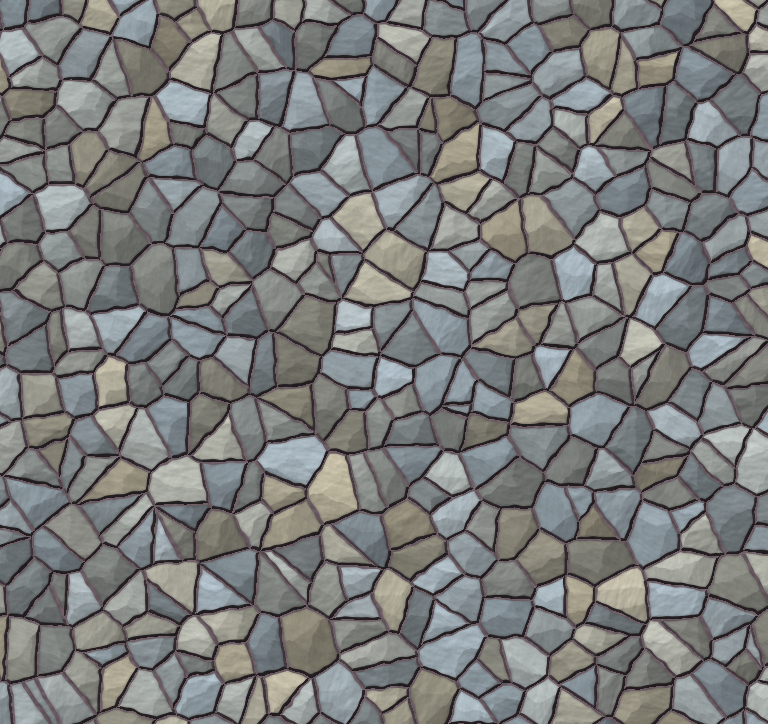
Write a WebGL 2 fragment shader that draws this texture.

```glsl
#version 300 es
precision highp float;
// Irregular flagstone wall: chiselled grey, blue and tan stones in thin mauve joints.
uniform vec2 u_resolution;
out vec4 fragColor;

vec2 hash2(vec2 p) {
  return fract(sin(vec2(dot(p, vec2(127.1, 311.7)), dot(p, vec2(269.5, 183.3)))) * 43758.5453);
}

float noise(vec2 p) {
  vec2 i = floor(p), f = fract(p);
  f = f * f * (3.0 - 2.0 * f);
  return mix(mix(hash2(i).x, hash2(i + vec2(1, 0)).x, f.x),
             mix(hash2(i + vec2(0, 1)).x, hash2(i + vec2(1, 1)).x, f.x), f.y);
}

float fbm(vec2 p) {
  float sum = 0.0, amp = 0.5;
  for (int i = 0; i < 4; i++) {
    sum += amp * noise(p);
    p = mat2(1.6, 1.2, -1.2, 1.6) * p + 7.3;
    amp *= 0.5;
  }
  return sum;
}

// Two stone centres are scattered in every grid cell.
vec2 stoneCentre(vec2 cell, int k) {
  return cell + hash2(cell + float(k) * 57.3);
}

// Finds the stone centre, the distance to its border and the outward border normal.
void findStone(vec2 p, out vec2 centre, out float border, out vec2 normal) {
  vec2 base = floor(p);
  float nearest = 1e3;
  for (int y = -2; y <= 2; y++)
    for (int x = -2; x <= 2; x++)
      for (int k = 0; k < 2; k++) {
        vec2 c = stoneCentre(base + vec2(x, y), k);
        float d = dot(c - p, c - p);
        if (d < nearest) { nearest = d; centre = c; }
      }
  border = 1e3;
  normal = vec2(0, 1);
  for (int y = -2; y <= 2; y++)
    for (int x = -2; x <= 2; x++)
      for (int k = 0; k < 2; k++) {
        vec2 c = stoneCentre(base + vec2(x, y), k);
        vec2 gap = c - centre;
        if (dot(gap, gap) < 1e-5) continue;
        vec2 n = normalize(gap);
        float d = dot(0.5 * (c + centre) - p, n);
        if (d < border) { border = d; normal = n; }
      }
}

// Brightness of the flat top and three broken side facets.
float facetShade(vec2 rel, vec2 seed, vec2 light) {
  float ridge = 0.0, shade = 0.01;
  float turn = 6.283 * hash2(seed + 3.1).x;
  for (int k = 0; k < 3; k++) {
    vec2 rnd = hash2(seed + float(k) * 9.7);
    float angle = turn + float(k) * 2.1 + rnd.x;
    vec2 dir = vec2(cos(angle), sin(angle));
    float rise = dot(rel, dir) - mix(0.06, 0.27, rnd.y);
    float tone = 0.075 * dot(dir, light) + 0.04 * (rnd.x - 0.5);
    shade = mix(shade, tone, smoothstep(-0.015, 0.02, rise - ridge));
    ridge = max(ridge, rise);
  }
  return shade;
}

void main() {
  vec2 p = gl_FragCoord.xy / u_resolution.y * 13.6 + 20.0;
  float pixel = 13.6 / u_resolution.y;
  vec2 light = normalize(vec2(-0.5, 0.85));

  // Ragged stone outlines
  vec2 wobble = vec2(noise(p * 6.0), noise(p * 6.0 + 41.0)) - 0.5;
  vec2 q = p + 0.05 * wobble;
  vec2 centre, normal;
  float border;
  findStone(q, centre, border, normal);

  // Stone colour: lightness, then a drift from blue-grey to tan
  vec2 seed = floor(centre * 173.0);
  vec2 rnd = hash2(seed), rnd2 = hash2(seed + 17.0);
  float warmth = 0.5 * (rnd.y + rnd2.x);
  vec3 tint = mix(vec3(0.92, 1.0, 1.05), vec3(1.06, 1.02, 0.89), smoothstep(0.1, 0.9, warmth));
  vec3 stone = mix(0.47, 0.68, rnd.x) * tint;

  // Facets with jagged ridges
  vec2 jag = vec2(fbm(p * 5.0), fbm(p * 5.0 + 23.0)) - 0.47;
  float shade = facetShade(q - centre + 0.16 * jag, seed, light);

  // Chiselled grain, running in a different direction on each stone
  float a = 6.283 * rnd2.y;
  mat2 grain = mat2(cos(a), sin(a), -sin(a), cos(a));
  vec2 along = vec2(4.0, 7.5);
  float relief = fbm(grain * p * along) - fbm(grain * (p + light * 0.05) * along);
  shade += 0.22 * relief + 0.05 * (fbm(p * 3.0) - 0.47);

  // Rounded rim, bright towards the light
  float facing = dot(normal, light);
  shade += 0.035 * facing * (1.0 - smoothstep(0.03, 0.11, border));
  stone *= 1.0 + 1.6 * shade;
  stone *= mix(0.86, 1.0, smoothstep(0.02, 0.1, border));

  // Joint: mauve mortar, dark where the stone above throws its shadow
  float shadow = smoothstep(-0.15, 0.75, -facing);
  vec3 mortar = mix(vec3(0.41, 0.35, 0.38), vec3(0.13, 0.11, 0.12), shadow);
  mortar *= 0.9 + 0.25 * noise(p * 14.0);
  float halfWidth = 0.036 + 0.012 * shadow + 0.012 * (noise(p * 9.0) - 0.5);
  float cover = smoothstep(halfWidth - 0.6 * pixel, halfWidth + 0.7 * pixel, border);
  fragColor = vec4(mix(mortar, stone, cover), 1.0);
}
```
